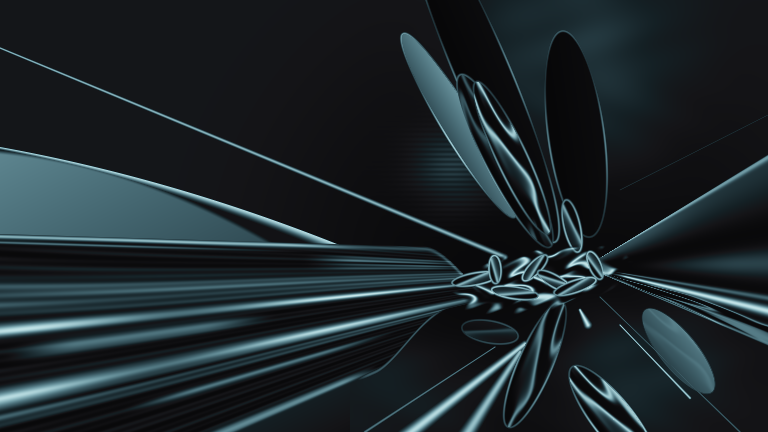
Reproduce this background procedurally as a WebGL 1 fragment shader.

```glsl
precision highp float;
uniform vec2 u_resolution;

#define HEIGHT 4.32
#define PX (HEIGHT / u_resolution.y)
#define HUB vec2(5.4, 1.53)
#define LEFT_APEX vec2(6.1, 1.62)
#define RIGHT_APEX vec2(5.85, 1.65)
#define BLACK 0.035
#define NIGHT 0.085
#define RIM 0.012

vec2 p;     // position, origin at the lower left
float lum;  // brightness painted so far

float cover(float d) { return clamp(0.5 - d / PX, 0.0, 1.0); }

float ridge(float x, float w) { return exp(-x * x / (w * w)); }

float span(float a, float b, float soft, float x) {
  return smoothstep(a - soft, a + soft, x) * (1.0 - smoothstep(b - soft, b + soft, x));
}

float haze(vec2 centre, vec2 size) {
  vec2 q = (p - centre) / size;
  return exp(-dot(q, q));
}

// Bright line that widens toward its end
void line(vec4 ends, float width, float light) {
  vec2 d = ends.zw - ends.xy, q = p - ends.xy;
  float h = clamp(dot(q, d) / dot(d, d), 0.0, 1.0);
  float w = max(width * (0.4 + 0.6 * h), 0.7 * PX);
  lum = max(lum, light * ridge(length(q - d * h), w));
}

// Folded reflections from warped sines
float glass(vec2 q) {
  for (int i = 0; i < 5; i++) {
    q += 0.65 * sin(q.yx * 1.4 + float(i) * vec2(1.7, 2.3));
  }
  float f = 0.5 + 0.5 * sin(q.x * 1.3 + q.y * 1.8);
  return f * f * f * f;
}

// Ellipse between two tips with reflections and a bright rim
void petal(vec4 tips, float width, float fill, float gloss, float edge) {
  vec2 d = tips.zw - tips.xy, axis = normalize(d);
  vec2 q = p - 0.5 * (tips.xy + tips.zw);
  q = vec2(dot(q, axis), q.x * axis.y - q.y * axis.x);
  vec2 r = vec2(0.5 * length(d), width);
  float k = length(q / r);
  float dist = k * (k - 1.0) / max(length(q / (r * r)), 0.001);
  float body = fill * (1.0 - 0.3 * q.y / width) + gloss * glass(q * vec2(3.0, 14.0));
  lum = mix(lum, body, cover(dist));
  edge *= 0.7 + 0.3 * sin(q.x * 4.0 + 1.0);
  lum = max(lum, edge * ridge(dist, max(RIM, 0.7 * PX)));
}

void backdrop() {
  lum = mix(BLACK, NIGHT, smoothstep(0.5, 4.0, distance(p, HUB)));
  float cloud = 0.8 + 0.2 * sin(p.x * 5.0 + 2.0 * sin(p.y * 4.0)) * sin(p.y * 6.0 + p.x);
  float scan = 0.75 + 0.25 * sin(p.y * 125.0);
  lum += cloud * (0.17 * haze(vec2(5.75, 3.75), vec2(0.9, 1.0))
    + 0.2 * scan * haze(vec2(4.55, 2.65), vec2(0.4, 0.35))
    + 0.13 * haze(vec2(6.4, 0.6), vec2(0.8, 0.6))
    + 0.08 * haze(vec2(4.0, 0.4), vec2(0.9, 0.5)));
  line(vec4(6.2, 2.42, 7.68, 3.17), 0.006, 0.17);
}

void leftWing() {
  float x = p.x;
  float outer = p.y - (2.85 - 0.18 * x - 0.032 * x * x);
  float inner = p.y - (2.8 - 0.1 * x - 0.088 * x * x);
  float teal = 0.47 - 0.05 * x + 0.1 * (p.y - 2.3);
  float body = mix(teal, 0.07, smoothstep(-0.03, 0.03, inner));
  body = max(body, 0.85 * ridge(outer, 0.02 + 0.015 * x));
  lum = mix(lum, body, cover(outer) * step(x, 3.5));
  line(vec4(0.0, 3.84, 5.05, 1.75), 0.022, 0.7);
}

// Streaks fanning left from the hub; v is the slope from the apex
void leftBundle() {
  float x = p.x;
  float v = (p.y - LEFT_APEX.y) / max(LEFT_APEX.x - x, 0.3);
  float top = p.y - 1.98 + 0.03 * x + 0.5 * smoothstep(4.25, 5.0, x);
  float fine = 0.5 + 0.25 * sin(v * 410.0 + sin(x * 1.1))
    + 0.25 * sin(v * 173.0 + 2.0 * sin(x * 0.8));
  float s = BLACK + 0.08 * fine * fine;
  s += 0.34 * ridge(v + 0.045, 0.028) * (0.4 + 0.6 * fine);
  s += 0.8 * ridge(v + 0.1, 0.009) * (0.75 + 0.25 * sin(x * 2.0 + 1.0));
  s += 0.38 * ridge(v + 0.14, 0.012) * span(0.4, 2.4, 0.4, x);
  s += 0.75 * ridge(v + 0.212, 0.014) * (0.75 + 0.25 * cos(x * 1.9));
  s += 0.3 * ridge(v + 0.245, 0.013) * fine;
  s += 0.35 * ridge(v + 0.29, 0.008) * span(1.6, 3.6, 0.4, x);
  s += 0.5 * ridge(v + 0.42, 0.012) * span(2.0, 3.6, 0.2, x);
  s += 0.45 * ridge(v - 0.03, 0.025) * fine * span(3.3, 4.5, 0.3, x);
  s += 0.65 * ridge(top + 0.025, 0.02) * (1.0 - 0.6 * smoothstep(2.8, 3.8, x));
  s += 0.35 * ridge(top + 0.085, 0.012) * (1.0 - smoothstep(1.0, 3.4, x));
  float low = v + 0.435 - 0.2 * smoothstep(3.75, 4.5, x);
  float mask = cover(top) * smoothstep(-0.006, 0.006, low);
  lum = mix(lum, s, mask * (1.0 - smoothstep(4.6, 4.95, x)));
  lum = max(lum, 0.35 * ridge(low, 0.008) * span(3.6, 4.4, 0.1, x));
}

void rightFan() {
  float reach = p.x - RIGHT_APEX.x;
  float v = (p.y - RIGHT_APEX.y) / max(reach, 0.05);
  float s = BLACK + 0.28 * smoothstep(0.2, 0.6, v) * (0.6 + 0.4 * ridge(reach - 0.5, 0.5));
  s += 0.4 * ridge(v - 0.6, 0.02) + 0.4 * ridge(v + 0.42, 0.01);
  s += 0.22 * ridge(v - 0.02, 0.07) * smoothstep(0.4, 1.6, reach);
  s += 0.85 * ridge(v + 0.24, 0.025) + 0.35 * ridge(v + 0.17, 0.015);
  s += 0.45 * glass(vec2(reach * 3.0, v * 45.0)) * span(-0.42, -0.27, 0.02, v);
  lum = mix(lum, s, span(-0.43, 0.612, 0.006, v) * smoothstep(0.05, 0.15, reach));
}

void lowerParts() {
  petal(vec4(6.45, 1.22, 7.12, 0.4), 0.18, 0.36, 0.06, 0.3);
  line(vec4(6.0, 1.35, 7.4, 0.0), 0.01, 0.35);
  line(vec4(6.2, 1.07, 6.9, 0.34), 0.012, 0.8);
  line(vec4(5.8, 1.22, 5.88, 1.07), 0.03, 0.9);
  line(vec4(4.95, 0.85, 3.65, 0.0), 0.014, 0.45);
  line(vec4(5.25, 0.88, 4.05, -0.05), 0.06, 0.85);
  line(vec4(5.2, 0.8, 4.65, -0.05), 0.06, 0.75);
  petal(vec4(4.62, 1.05, 5.18, 0.95), 0.11, 0.06, 0.2, 0.3);
  petal(vec4(5.62, 1.3, 5.08, 0.05), 0.17, BLACK, 0.5, 0.55);
  petal(vec4(5.72, 0.65, 6.55, -0.4), 0.2, BLACK, 0.75, 0.8);
}

void upperPetals() {
  petal(vec4(4.1, 5.3, 5.55, 1.9), 0.27, BLACK, 0.0, 0.5);
  petal(vec4(4.03, 3.98, 5.15, 2.15), 0.16, 0.44, 0.0, 0.8);
  petal(vec4(4.6, 3.57, 5.5, 1.85), 0.19, BLACK, 0.3, 0.6);
  petal(vec4(4.76, 3.5, 5.48, 1.98), 0.15, BLACK, 0.75, 0.6);
  petal(vec4(5.62, 4.01, 5.9, 1.95), 0.28, BLACK, 0.0, 0.5);
  petal(vec4(5.66, 2.32, 5.78, 1.8), 0.08, BLACK, 0.6, 0.7);
}

// Tangle of reflections and curled rims
void hub() {
  vec2 q = p - HUB;
  q.y -= 0.15 * q.x;
  float shape = length(q / vec2(0.8, 0.28)) + 0.15 * sin(q.x * 17.0 + 3.0 * sin(q.y * 13.0));
  float shine = BLACK + 0.85 * glass(q * vec2(8.0, 15.0));
  lum = mix(lum, shine, 1.0 - smoothstep(0.75, 1.05, shape));
  for (int i = 0; i < 7; i++) {
    float k = float(i), turn = k * 1.3 + 0.3;
    vec2 c = HUB + vec2(0.2 * k - 0.65, 0.14 * sin(k * 2.4));
    vec2 arm = vec2(0.24 * cos(turn), 0.14 * sin(turn));
    petal(vec4(c - arm, c + arm), 0.06, BLACK, 0.65, 0.75);
  }
}

// Brightness to cold teal
vec3 steel(float t) {
  t = clamp(t, 0.0, 0.97);
  float red = max(t * (0.62 + 0.3 * t * t), min(t, 0.08));
  return vec3(red, t, t + 0.16 * t * (1.0 - t));
}

void main() {
  p = gl_FragCoord.xy * PX;
  backdrop();
  leftWing();
  leftBundle();
  rightFan();
  lowerParts();
  upperPetals();
  hub();
  gl_FragColor = vec4(steel(lum), 1.0);
}
```
